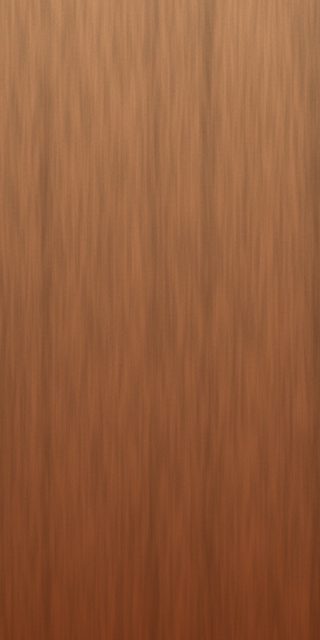
This texture is drawn by a Shadertoy shader. Its source:

```glsl
// Varnished wood veneer: a vertical light-to-dark brown gradient crossed by
// long upright fibres, a few broad dark bands and a fine grain.
// Fibres are layers of gradient noise stretched along the vertical axis.

const vec3 TOP_COLOR    = vec3(0.700, 0.505, 0.352);
const vec3 BOTTOM_COLOR = vec3(0.462, 0.226, 0.112);

const vec2 BROAD_SCALE  = vec2(17.0, 1.1);
const vec2 FIBRE_SCALE  = vec2(62.0, 4.5);
const vec2 THREAD_SCALE = vec2(125.0, 8.0);
const vec2 GRAIN_SCALE  = vec2(150.0, 110.0);
const float BROAD_DEPTH  = 0.060;
const float FIBRE_DEPTH  = 0.075;
const float THREAD_DEPTH = 0.050;
const float GRAIN_DEPTH  = 0.035;

const vec4 BAND_X = vec4(0.145, 0.482, 0.650, 0.990);
const float BAND_WIDTH = 0.020;
const float BAND_DEPTH = 0.085;
const float EDGE_SHADE = 0.045;

// Integer hash giving a pseudo-random unit gradient per lattice cell
vec2 randomGradient(vec2 cell) {
    uvec2 q = uvec2(ivec2(cell) + 4096);
    uint h = q.x * 1597334677u ^ q.y * 3812015801u;
    h = (h ^ (h >> 15)) * 2246822519u;
    h ^= h >> 13;
    float angle = float(h & 65535u) / 65536.0 * 6.28319;
    return vec2(cos(angle), sin(angle));
}

// Gradient noise, roughly -0.7 to 0.7
float gradientNoise(vec2 p) {
    vec2 cell = floor(p);
    vec2 f = p - cell;
    vec2 u = f * f * f * (f * (f * 6.0 - 15.0) + 10.0);
    float a = dot(randomGradient(cell), f);
    float b = dot(randomGradient(cell + vec2(1, 0)), f - vec2(1, 0));
    float c = dot(randomGradient(cell + vec2(0, 1)), f - vec2(0, 1));
    float d = dot(randomGradient(cell + vec2(1, 1)), f - vec2(1, 1));
    return mix(mix(a, b, u.x), mix(c, d, u.x), u.y);
}

// Steepens the sides of a fibre while limiting its peak
float crisp(float n) {
    return smoothstep(-0.4, 0.4, n) - 0.5;
}

// Broad dark bands whose strength drifts along their length
float darkBands(vec2 p) {
    float shade = 0.0;
    for (int i = 0; i < 4; i++) {
        float wobble = 0.006 * gradientNoise(vec2(float(i) * 7.3, p.y * 1.5));
        float d = (p.x - BAND_X[i] + wobble) / BAND_WIDTH;
        float strength = 0.85 + 0.5 * gradientNoise(vec2(float(i) * 3.7 + 20.4, p.y * 2.0));
        shade += strength * exp(-d * d);
    }
    return shade;
}

void mainImage(out vec4 fragColor, in vec2 fragCoord) {
    vec2 uv = fragCoord / iResolution.xy;
    vec2 p = fragCoord / iResolution.x;

    // Base gradient
    vec3 color = mix(BOTTOM_COLOR, TOP_COLOR, uv.y);

    // Upright fibres from wide to thin
    float tone = BROAD_DEPTH * gradientNoise(p * BROAD_SCALE + 11.3);
    tone += FIBRE_DEPTH * crisp(gradientNoise(p * FIBRE_SCALE + 37.1));
    tone += THREAD_DEPTH * crisp(gradientNoise(p * THREAD_SCALE + 83.7));

    // Fine surface grain
    tone += GRAIN_DEPTH * gradientNoise(p * GRAIN_SCALE + 151.9);

    // Bands and side shading
    tone -= BAND_DEPTH * darkBands(p);
    tone -= EDGE_SHADE * smoothstep(0.38, 0.5, abs(uv.x - 0.5));

    fragColor = vec4(clamp(color * (1.015 + tone), 0.0, 1.0), 1.0);
}
```
